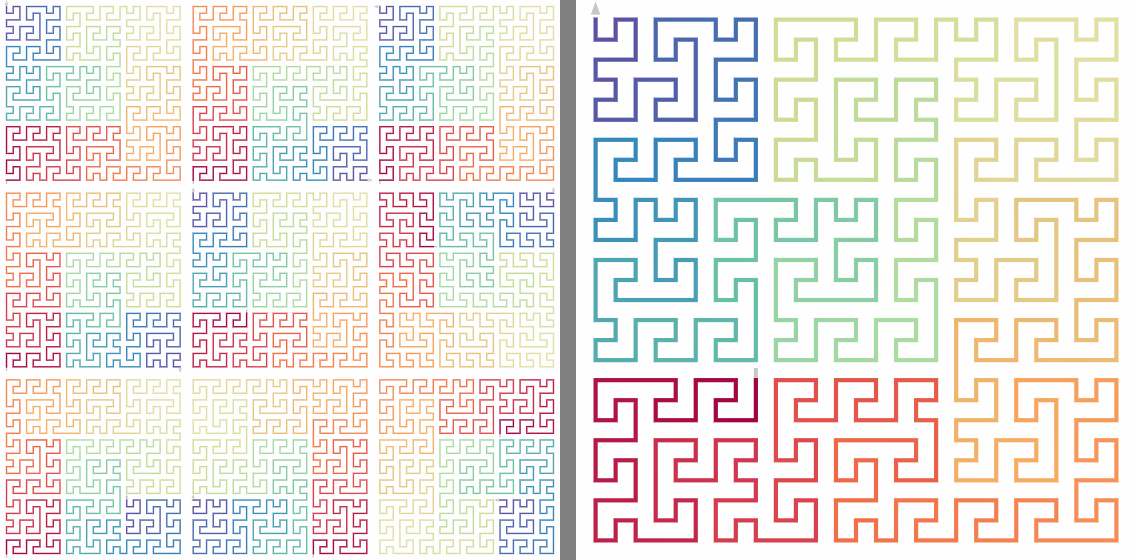
Left: the whole. Right: its middle third, enlarged.
Write a WebGL 2 fragment shader that draws this pattern.

```glsl
#version 300 es
precision highp float;
// Three by three panels of meandering space-filling curves, coloured from red to violet.

#define PANELS 3.0
#define MARGIN 0.035
#define LINE_WIDTH 0.21
#define MARK_GREY vec3(0.78)
#define PAPER vec3(0.998)

uniform vec2 u_resolution;
out vec4 outColor;

const int SIDE = 27;
const int LAST = SIDE * SIDE - 1;

// Panel variants, from the lower left, row by row.
const int FLIP_X = 1, FLIP_Y = 2, SWAP = 4, TURN_FIRST = 8, TURN_LAST = 16, SHIFTED = 32;
const int STYLE[9] = int[9](
    SWAP | TURN_LAST, FLIP_X | SWAP | SHIFTED, FLIP_X | FLIP_Y | TURN_FIRST | TURN_LAST,
    SWAP, TURN_FIRST, FLIP_Y | SWAP | TURN_FIRST,
    0, SWAP, 0);

// Outward quarter turns of the end marks: 0 right, 1 up, 2 left, 3 down.
const int START_TURN[9] = int[9](3, 3, 3, 3, 1, 0, 3, 3, 3);
const int END_TURN[9] = int[9](1, 1, 2, 3, 1, 1, 1, 0, 2);

const vec3 RAMP[11] = vec3[11](
    vec3(0.62, 0.01, 0.26), vec3(0.83, 0.23, 0.31), vec3(0.94, 0.43, 0.28),
    vec3(0.97, 0.67, 0.38), vec3(0.89, 0.78, 0.51), vec3(0.88, 0.88, 0.64),
    vec3(0.81, 0.86, 0.58), vec3(0.67, 0.86, 0.64), vec3(0.40, 0.75, 0.65),
    vec3(0.20, 0.53, 0.74), vec3(0.37, 0.31, 0.64));

vec3 rampColor(float t) {
    float x = clamp(t, 0.0, 1.0) * 10.0;
    int k = min(int(x), 9);
    return mix(RAMP[k], RAMP[k + 1], x - float(k));
}

// Visiting order of a 3x3 block that runs from lower left to upper left.
int blockRank(ivec2 q) {
    if (q.y == 0) return q.x;
    if (q.y == 1) return q.x == 2 ? 3 : 7 - q.x;
    return q.x == 0 ? 8 : 6 - q.x;
}

bool has(int style, int flag) { return (style & flag) != 0; }

// Position of a grid node along the curve.
int curveIndex(ivec2 p, int style) {
    if (has(style, FLIP_X)) p.x = SIDE - 1 - p.x;
    if (has(style, FLIP_Y)) p.y = SIDE - 1 - p.y;
    if (has(style, SWAP)) p = p.yx;
    int index = 0;
    for (int size = SIDE / 3; size > 0; size /= 3) {
        ivec2 cell = p / size;
        int k = blockRank(cell);
        bool top = size == SIDE / 3;
        bvec2 flip = bvec2(k >= 5 && k <= 7);
        bool swap = k < 2 || k == 6 || k == 7;
        if (top && has(style, SHIFTED)) {
            bool upper = k < 3 || k == 6;
            flip = bvec2(!upper, upper);
            swap = k < 3 || k == 4 || k == 5;
        }
        if (top && k == 0 && has(style, TURN_FIRST)) { flip = bvec2(true); swap = false; }
        if (top && k == 8 && has(style, TURN_LAST)) swap = true;
        p -= cell * size;
        if (flip.x) p.x = size - 1 - p.x;
        if (flip.y) p.y = size - 1 - p.y;
        if (swap) p = p.yx;
        index = index * 9 + k;
    }
    return index;
}

vec2 quarterTurn(int n) {
    float a = float(n) * 1.5707963;
    return round(vec2(cos(a), sin(a)));
}

float cover(float d, float pixel) { return clamp(0.5 - d / pixel, 0.0, 1.0); }

// Grey stub at the start of the curve, arrowhead at its end.
float endMark(int index, vec2 offset, int panel, float pixel) {
    if (index != 0 && index != LAST) return 0.0;
    vec2 dir = quarterTurn(index == 0 ? START_TURN[panel] : END_TURN[panel]);
    float along = dot(offset, dir);
    float side = abs(dot(offset, vec2(-dir.y, dir.x)));
    float halfWidth = index == 0 ? 0.1 : 0.24 * (0.9 - along) / 0.65;
    float start = index == 0 ? 0.0 : 0.25;
    float tip = index == 0 ? 0.6 : 0.9;
    return cover(max(side - halfWidth, max(start - along, along - tip)), pixel);
}

void main() {
    vec2 uv = gl_FragCoord.xy / u_resolution * PANELS;
    ivec2 panelCell = ivec2(uv);
    int panel = panelCell.y * 3 + panelCell.x;
    int style = STYLE[panel];
    float scale = float(SIDE - 1) / (1.0 - 2.0 * MARGIN);
    float pixel = PANELS * scale / min(u_resolution.x, u_resolution.y);

    // Nearest node, and the links to its neighbours along the curve.
    vec2 grid = (fract(uv) - MARGIN) * scale;
    ivec2 node = clamp(ivec2(floor(grid + 0.5)), ivec2(0), ivec2(SIDE - 1));
    vec2 offset = grid - vec2(node);
    int index = curveIndex(node, style);
    float mark = endMark(index, offset, panel, pixel);
    float dist = 9.0, t = float(index);
    for (int n = 0; n < 4; n++) {
        vec2 dir = quarterTurn(n);
        ivec2 next = node + ivec2(dir);
        if (any(lessThan(next, ivec2(0))) || any(greaterThanEqual(next, ivec2(SIDE)))) continue;
        int other = curveIndex(next, style);
        mark = max(mark, endMark(other, offset - dir, panel, pixel));
        if (abs(other - index) != 1) continue;
        vec2 away = abs(offset - dir * clamp(dot(offset, dir), 0.0, 1.0));
        dist = min(dist, max(away.x, away.y));
    }

    vec3 color = mix(PAPER, MARK_GREY, mark);
    color = mix(color, rampColor(t / float(LAST)), cover(dist - 0.5 * LINE_WIDTH, pixel));
    outColor = vec4(color, 1.0);
}
```
